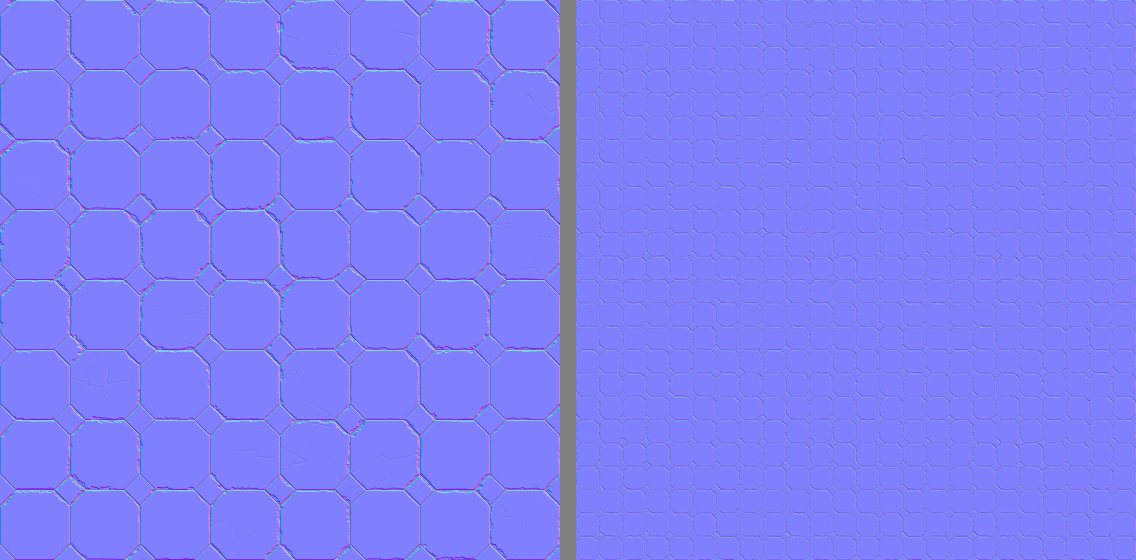
Left: one tile. Right: repeated 3 by 3.
Reproduce this texture map procedurally as a Shadertoy shader.

```glsl
// Tangent-space normal map of octagonal floor tiles with small square insets.
// A height field (joints, chipped rims, cracks, worn faces) is built per tile,
// then differentiated into normals; wrapped tile ids keep it seamless.

const float REPEATS = 8.0;       // octagons across and down
const float CORNER = 0.225;      // half diagonal of an inset, in cells
const float JOINT_WIDTH = 0.010;
const float JOINT_DEPTH = 0.014;
const float CHIP_WIDTH = 0.058;
const float CHIP_DEPTH = 0.024;
const float CHIP_WALL = 0.013;
const float SLOPE_STEP = 0.004;  // half span of the height differences
const int SAMPLES = 3;           // per pixel and axis

struct Tile {
    vec2 local;   // position from the tile centre
    vec2 id;      // wrapped tile index
    vec2 side;    // outward direction of the nearest side
    float edge;   // distance to that side
    float inset;  // 1 for a small square, 0 for an octagon
};

float hash(vec2 p) {
    return fract(sin(dot(p, vec2(127.1, 311.7))) * 43758.5453);
}

vec2 hash2(vec2 p) {
    return vec2(hash(p), hash(p + 19.0));
}

float noise(vec2 p) {
    vec2 i = floor(p), f = fract(p);
    f = f * f * (3.0 - 2.0 * f);
    return mix(mix(hash(i), hash(i + vec2(1, 0)), f.x),
               mix(hash(i + vec2(0, 1)), hash(i + vec2(1, 1)), f.x), f.y);
}

Tile findTile(vec2 p) {
    vec2 local = fract(p) - 0.5;
    vec2 gap = 0.5 - abs(local);
    float diagonal = (gap.x + gap.y - CORNER) * 0.70711;
    if (diagonal < 0.0) {
        vec2 centred = fract(p + 0.5) - 0.5;
        return Tile(centred, mod(floor(p + 0.5), REPEATS), sign(centred), -diagonal, 1.0);
    }
    float straight = min(gap.x, gap.y);
    vec2 axis = gap.x < gap.y ? vec2(1, 0) : vec2(0, 1);
    vec2 side = sign(local) * (diagonal < straight ? vec2(1) : axis);
    return Tile(local, mod(floor(p), REPEATS), side, min(straight, diagonal), 0.0);
}

// Gap between the two nearest scattered points: zero along cell borders.
float cellBorder(vec2 p) {
    vec2 base = floor(p);
    float nearest = 9.0, second = 9.0;
    for (int y = -1; y <= 1; y++)
    for (int x = -1; x <= 1; x++) {
        vec2 cell = base + vec2(x, y);
        float d = distance(p, cell + hash2(cell));
        second = min(second, max(nearest, d));
        nearest = min(nearest, d);
    }
    return second - nearest;
}

// Ragged ledge along a rim; each side has its own amount of damage.
float chipDepth(Tile t, vec2 seed) {
    float damage = smoothstep(0.2, 0.9, hash(seed + t.side * 5.0));
    damage *= 0.2 + 0.8 * smoothstep(0.3, 0.65, noise(t.local * 8.0 + seed));
    float ragged = 0.55 * noise(t.local * 23.0 + seed) + 0.45 * noise(t.local * 47.0 + seed);
    float ledge = CHIP_WIDTH * damage * ragged;
    return CHIP_DEPTH * damage * (1.0 - smoothstep(ledge, ledge + CHIP_WALL, t.edge));
}

// Fine broken lines that fade in and out across a tile.
float crackDepth(vec2 local, vec2 seed, float scale) {
    vec2 q = local * scale + seed;
    q += 0.06 * noise(local * 16.0 + seed);
    float present = smoothstep(0.48, 0.65, noise(local * 3.0 + seed + 7.0));
    return 0.0028 * present * (1.0 - smoothstep(0.0, 0.035, cellBorder(q)));
}

float surfaceHeight(vec2 p) {
    Tile t = findTile(p);
    vec2 seed = t.id * 37.0 + t.inset * 411.0 + 50.0;
    float h = JOINT_DEPTH * smoothstep(0.0, JOINT_WIDTH, t.edge);
    h -= chipDepth(t, seed);
    if (hash(seed + 3.0) > 0.76)
        h -= crackDepth(t.local, seed, mix(2.4, 6.0, t.inset));
    // Some faces are gently worn, and the insets sit slightly tilted.
    float worn = smoothstep(0.75, 1.0, hash(seed + 11.0));
    h += worn * (0.003 * noise(t.local * 4.0 + seed) + 0.0005 * noise(t.local * 19.0 + seed));
    return h + t.inset * 0.018 * dot(t.local, hash2(seed + 23.0) - 0.5);
}

vec3 surfaceNormal(vec2 p) {
    vec2 e = vec2(SLOPE_STEP, 0.0);
    vec2 slope = vec2(surfaceHeight(p + e.xy) - surfaceHeight(p - e.xy),
                      surfaceHeight(p + e.yx) - surfaceHeight(p - e.yx)) / (2.0 * SLOPE_STEP);
    return normalize(vec3(-slope, 1.0));
}

void mainImage(out vec4 fragColor, in vec2 fragCoord) {
    // Average a grid of samples so the thin joints stay smooth.
    vec3 normal = vec3(0.0);
    for (int y = 0; y < SAMPLES; y++)
    for (int x = 0; x < SAMPLES; x++) {
        vec2 offset = (vec2(x, y) + 0.5) / float(SAMPLES) - 0.5;
        normal += surfaceNormal((fragCoord + offset) / iResolution.xy * REPEATS);
    }
    normal /= float(SAMPLES * SAMPLES);
    fragColor = vec4(0.5 + 0.5 * normal, 1.0);
}
```
